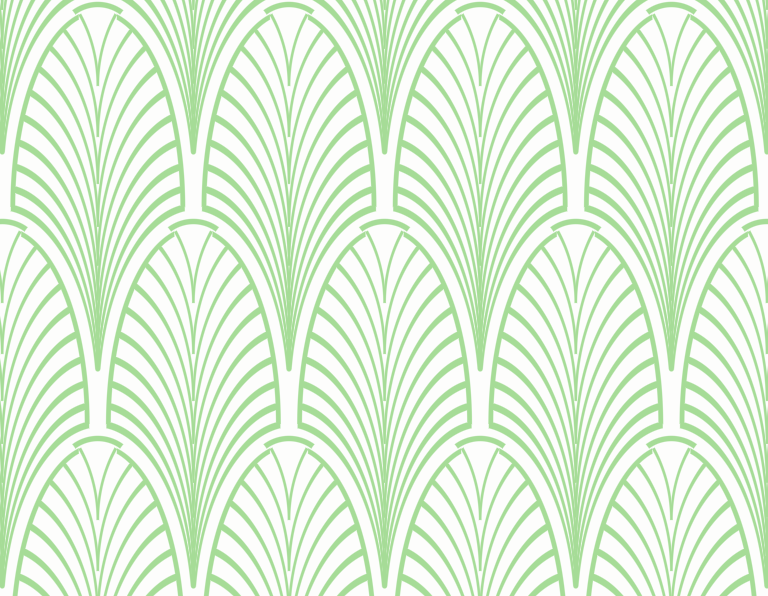
Give the GLSL for this pattern, as a Shadertoy shader.

```glsl
// Art deco scallop pattern: staggered green palmette arches on white.

#define DESIGN_WIDTH 768.0            // design units across the canvas
#define COLUMN_STEP 191.2
#define ROW_STEP 217.0
#define FIRST_APEX vec2(97.8, 2.0)    // measured from the top left
#define ARCH_RADII vec2(85.0, 195.0)  // centre line of the outline
#define SPRING_DEPTH 205.0            // depth below the apex where the arch ends
#define RIB_COUNT 10
#define RIB_REACH 97.0                // horizontal radius of each rib curve
#define STEM_END 367.0
#define EDGE_SOFTNESS 0.8
#define PAPER vec3(0.992, 0.994, 0.990)
#define INK vec3(0.650, 0.862, 0.592)

// First-order distance to an axis-aligned ellipse centred on the origin.
float ellipseDistance(vec2 p, vec2 radii) {
    vec2 q = p / radii;
    float len = max(length(q), 1e-4);
    return (len - 1.0) * len / max(length(q / radii), 1e-5);
}

float segmentDistance(vec2 p, float top, float bottom) {
    return length(vec2(p.x, p.y - clamp(p.y, top, bottom)));
}

// One curved rib, from the outline down to the central axis.
float ribDistance(vec2 p, float i) {
    float startDepth = 14.0 + i * (10.2 + i * (2.95 - 0.19 * i));
    float endDepth = 84.0 + i * (53.0 - 2.0 * i);
    float rise = (SPRING_DEPTH - startDepth) / ARCH_RADII.y;
    float startX = ARCH_RADII.x * sqrt(max(1.0 - rise * rise, 0.0));
    float inset = 1.0 - startX / RIB_REACH;
    float height = (endDepth - startDepth) / sqrt(1.0 - inset * inset);
    float curve = ellipseDistance(p - vec2(RIB_REACH, endDepth), vec2(RIB_REACH, height));
    float halfWidth = mix(1.3, 3.4, smoothstep(0.0, 80.0, p.x));
    return max(abs(curve) - halfWidth, p.y - min(endDepth, STEM_END));
}

// Whole palmette: x is the distance from its axis, y the depth below its apex.
float palmetteDistance(vec2 p) {
    p.x = abs(p.x);
    float arch = ellipseDistance(p - vec2(0.0, SPRING_DEPTH), ARCH_RADII);

    // Ribs, trimmed by the arch and by its straight sides below the springing
    float ribs = 1e3;
    for (int i = 0; i < RIB_COUNT; i++) {
        ribs = min(ribs, ribDistance(p, float(i)));
    }
    float trim = p.y < SPRING_DEPTH ? arch : p.x - ARCH_RADII.x;
    float shape = max(ribs, trim - 2.0);

    // Outline
    float outline = max(abs(arch) - 2.4, max(p.y - SPRING_DEPTH, 19.0 - p.x));
    shape = min(shape, outline);

    // Cap with radial ends
    vec2 fromCap = vec2(p.x, 42.5 - p.y);
    float capEnd = dot(fromCap, vec2(cos(0.64), -sin(0.64)));
    shape = min(shape, max(abs(length(fromCap) - 40.0) - 2.7, capEnd));

    // Stem
    return min(shape, segmentDistance(p, 338.0, STEM_END) - 2.5);
}

void mainImage(out vec4 fragColor, in vec2 fragCoord) {
    float unitsPerPixel = DESIGN_WIDTH / iResolution.x;
    vec2 p = vec2(fragCoord.x, iResolution.y - fragCoord.y) * unitsPerPixel - FIRST_APEX;

    // Each point can touch its own row and the stems of the row above
    float currentRow = floor((p.y + 4.0) / ROW_STEP);
    float dist = 1e3;
    for (int j = 0; j < 2; j++) {
        float row = currentRow - float(j);
        float column = p.x / COLUMN_STEP + 0.5 * mod(row, 2.0);
        float x = (fract(column + 0.5) - 0.5) * COLUMN_STEP;
        dist = min(dist, palmetteDistance(vec2(x, p.y - row * ROW_STEP)));
    }

    float edge = EDGE_SOFTNESS * unitsPerPixel;
    float ink = 1.0 - smoothstep(-edge, edge, dist);
    fragColor = vec4(mix(PAPER, INK, ink), 1.0);
}
```
